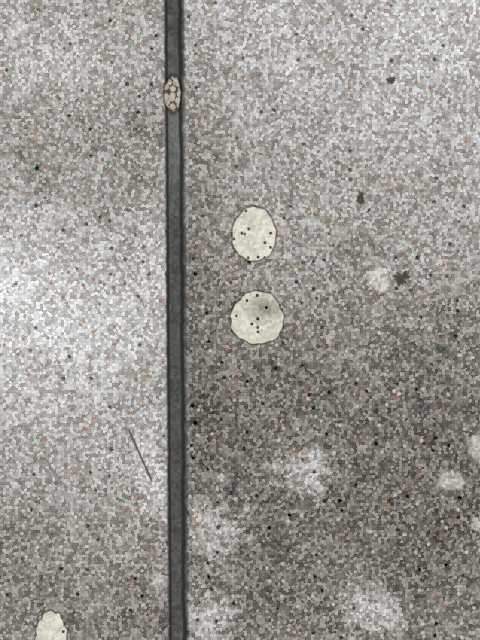
Write a Shadertoy shader that draws this texture.

```glsl
#define GRAIN_SCALE 210.0
#define GRAIN_DEPTH 0.30
#define STONE_SCALE 105.0
#define PORE_SCALE 48.0
#define BLOTCH_SCALE 19.0
#define JOINT_HALF 0.0155
#define JOINT_X 0.279
#define JOINT_LEAN 0.007
#define LIME vec3(0.84, 0.83, 0.77)

float hash(vec2 p) {
    p = fract(p * vec2(0.1731, 0.3127));
    p += dot(p, p.yx + 31.7);
    return fract((p.x + p.y) * p.x * 17.3);
}

// x: distance to the nearest seed, y: random value of its cell
vec2 cellular(vec2 p) {
    vec2 base = floor(p), best = vec2(9.0, 0.0);
    for (int k = 0; k < 9; k++) {
        vec2 c = base + vec2(k % 3 - 1, k / 3 - 1);
        vec2 seed = vec2(hash(c + 3.1), hash(c + 47.6));
        float d = length(c + 0.15 + 0.7 * seed - p);
        if (d < best.x) best = vec2(d, hash(c + 91.3));
    }
    return best;
}

// Layered, bent sines, roughly -1 to 1
float mottle(vec2 p) {
    float sum = 0.0, amp = 0.5;
    for (int i = 0; i < 6; i++) {
        sum += amp * sin(p.x + 1.7 * sin(0.8 * p.y + float(i))) * cos(p.y + 1.3 * sin(0.7 * p.x));
        p = mat2(1.3, 1.5, -1.5, 1.3) * p + vec2(4.7, 2.3);
        amp *= 0.66;
    }
    return sum;
}

// Approximate distance to an ellipse with a scalloped rim
float blob(vec2 p, float x, float y, float rx, float ry, float wobble) {
    vec2 q = (p - vec2(x, y)) / vec2(rx, ry);
    float a = atan(q.y, q.x);
    float rim = sin(3.0 * a + x * 40.0) + 0.7 * sin(7.0 * a + 1.0) + 0.5 * sin(13.0 * a);
    return (length(q) - 1.0 - wobble * rim) * min(rx, ry);
}

float cover(float d, float soft) {
    return 1.0 - smoothstep(-soft, soft, d);
}

// Soft oval weight
float stain(vec2 p, float x, float y, float rx, float ry) {
    vec2 q = (p - vec2(x, y)) / vec2(rx, ry);
    return exp(-dot(q, q));
}

void mainImage(out vec4 fragColor, in vec2 fragCoord) {
    vec2 p = fragCoord / iResolution.y;
    float px = 1.0 / iResolution.y;
    float broad = mottle(p * BLOTCH_SCALE), fine = mottle(p * 95.0 + 7.0);
    vec2 grain = cellular(p * GRAIN_SCALE);
    vec2 stone = cellular(p * STONE_SCALE + 13.0);
    vec2 pore = cellular(p * PORE_SCALE + 29.0);
    float grit = grain.y - 0.5;
    float jointX = p.x - JOINT_X + JOINT_LEAN * p.y;
    float isRight = smoothstep(-px, px, jointX);

    // Wet sheen on the right slab
    float right = mix(0.45, 0.62, smoothstep(0.36, 0.66, p.y));
    right += 0.11 * smoothstep(0.6, 0.98, p.y) + 0.035 * smoothstep(0.15, 0.0, p.y);
    right += 0.1 * (p.x - 0.5) * smoothstep(0.3, 0.7, p.y) - 0.09 * stain(p, 0.29, 0.72, 0.06, 0.3);

    // Left slab: pale middle, brown stains above
    float left = mix(0.5, 0.64, smoothstep(0.02, 0.33, p.y));
    left += 0.19 * stain(p, 0.02, 0.52, 0.22, 0.17) + 0.1 * stain(p, 0.08, 0.9, 0.12, 0.08);
    left -= stain(p, 0.13, 0.75, 0.2, 0.12) * (0.04 + 0.22 * smoothstep(-0.1, 0.6, broad + 0.5 * fine));
    float tone = mix(left, right, isRight) + 0.055 * broad + 0.06 * fine;

    // Broom lines
    float line = pow(0.5 + 0.5 * sin(p.y * 230.0 + 1.2 * sin(p.x * 13.0) + fine), 8.0);
    tone -= 0.07 * line * isRight * smoothstep(0.4, 0.75, p.y) * smoothstep(-0.4, 0.5, broad + fine);

    // Ragged lime bloom
    float bloom = stain(p, 0.24, 0.57, 0.025, 0.1) + stain(p, 0.235, 0.26, 0.025, 0.075);
    bloom *= 1.2 * (1.0 - isRight);
    bloom += stain(p, 0.335, 0.18, 0.055, 0.065) + stain(p, 0.475, 0.26, 0.055, 0.05);
    bloom += stain(p, 0.585, 0.04, 0.055, 0.05) + stain(p, 0.32, 0.02, 0.045, 0.045);
    tone = mix(tone, 0.76, 0.75 * smoothstep(0.25, 0.95, bloom + 0.35 * fine + 0.2 * broad));

    // Grit, pores and coloured stones
    tone += GRAIN_DEPTH * grit + 0.12 * (0.42 - grain.x);
    tone -= 0.3 * step(0.87, pore.y) * cover(pore.x - 0.13 - 0.06 * fine, 0.07);
    vec3 col = tone * mix(vec3(1.035, 1.0, 0.955), vec3(1.0), smoothstep(0.5, 0.85, tone));
    float chip = cover(stone.x - 0.3, 0.12);
    col = mix(col, vec3(0.62, 0.43, 0.33), 0.65 * chip * step(0.955, stone.y));
    col = mix(col, LIME, 0.7 * chip * step(stone.y, 0.045));

    // Joint: pale shoulders, smooth filler, dark cracks
    float edge = abs(jointX + 0.0012 * fine) - JOINT_HALF;
    col = mix(col, vec3(0.72, 0.7, 0.67), 0.4 * cover(abs(edge - 0.003), 0.003));
    vec3 filler = vec3(0.32, 0.325, 0.31) + 0.05 * fine + 0.07 * grit + 0.1 * stain(p, 0.275, 0.79, 0.03, 0.1);
    float crack = abs(jointX - 0.009 + 0.002 * broad + 0.001 * fine) - 0.0028;
    crack = min(crack, abs(jointX + 0.013) - 0.0025);
    filler = mix(filler, vec3(0.16), 0.8 * cover(crack, 0.0015));
    col = mix(col, filler, cover(edge, 0.0012 + px));

    // Dark pits and a thin twig
    float pit = min(blob(p, 0.564, 0.691, 0.006, 0.01, 0.15), blob(p, 0.612, 0.874, 0.006, 0.005, 0.15));
    pit = min(pit, blob(p, 0.626, 0.566, 0.012, 0.009, 0.2)) + 0.003 * fine;
    vec2 t = p - vec2(0.202, 0.327), v = vec2(0.035, -0.078);
    float twig = length(t - v * clamp(dot(t, v) / dot(v, v), 0.0, 1.0)) - 0.0013;
    col = mix(col, vec3(0.23, 0.22, 0.2), 0.8 * max(cover(pit, 0.002), cover(twig, px)));

    // Faded small spots
    float spot = min(blob(p, 0.592, 0.564, 0.018, 0.018, 0.08), blob(p, 0.704, 0.249, 0.021, 0.015, 0.06));
    spot = min(spot, blob(p, 0.747, 0.303, 0.014, 0.022, 0.08));
    spot = min(spot, blob(p, 0.246, 0.092, 0.008, 0.013, 0.1));
    spot = min(spot, blob(p, 0.745, 0.182, 0.008, 0.008, 0.1));
    col = mix(col, vec3(0.8, 0.79, 0.77) + 0.2 * grit, 0.75 * cover(spot + 0.004 * fine, 0.004));

    // Flattened pale discs and the plug in the joint
    float disc = min(blob(p, 0.397, 0.634, 0.034, 0.042, 0.022), blob(p, 0.402, 0.503, 0.041, 0.041, 0.03));
    disc = min(disc, blob(p, 0.08, 0.012, 0.024, 0.031, 0.06));
    float plug = blob(p, 0.2695, 0.853, 0.013, 0.027, 0.04);
    vec3 pale = LIME + 0.06 * fine + 0.12 * grit - 0.25 * stain(p, 0.411, 0.518, 0.025, 0.017);
    pale -= 0.5 * step(0.84, stone.y) * cover(stone.x - 0.24, 0.1);
    vec3 plugTone = (vec3(0.7, 0.66, 0.61) + 0.15 * grit) * (1.0 - 0.5 * smoothstep(0.42, 0.62, stone.x));
    col *= 1.0 - 0.4 * cover(min(disc, plug) - 0.002, 0.002);
    col = mix(mix(col, pale, cover(disc, px)), plugTone, cover(plug, px));
    fragColor = vec4(clamp(col, 0.0, 1.0), 1.0);
}
```
